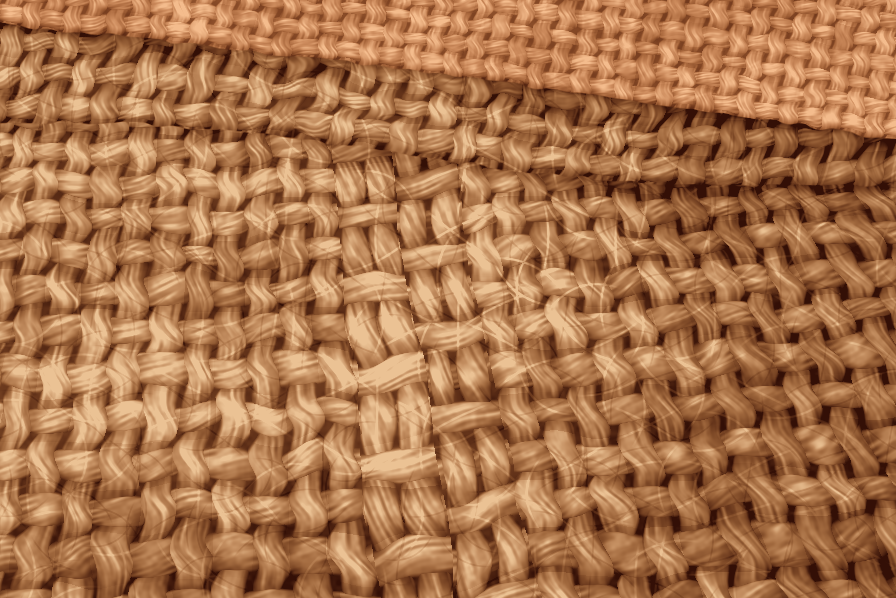
This texture is drawn by a WebGL 1 fragment shader. Its source:

```glsl
precision highp float;
uniform vec2 u_resolution;

const float PI = 3.14159265;
const float ROW_DENSITY = 23.0;
const float ROW_PHASE = 1.36;
const float FLAP_PITCH = 0.036;
const vec2 ROLL_PITCH = vec2(0.049, 0.055);
const float SEAM_TILT = 0.28;
const float WARP_HALF = 0.43;
const float WEFT_HALF = 0.33;
const float WOBBLE = 0.42;
const float FIBRE_DEPTH = 0.40;
const float HAIR_GRID = 7.0;
const vec3 GAP = vec3(0.20, 0.06, 0.025);
const vec3 UMBER = vec3(0.39, 0.20, 0.10);
const vec3 BROWN = vec3(0.51, 0.30, 0.16);
const vec3 JUTE = vec3(0.64, 0.42, 0.25);
const vec3 STRAW = vec3(0.77, 0.56, 0.38);
const vec3 CREAM = vec3(0.92, 0.76, 0.58);
const vec3 FLAP_TINT = vec3(1.04, 0.97, 0.95);

float hash(vec2 p) {
  return fract(sin(dot(p, vec2(127.1, 311.7))) * 43758.5453);
}

float noise(vec2 p) {
  vec2 i = floor(p), f = fract(p);
  f = f * f * (3.0 - 2.0 * f);
  return mix(mix(hash(i), hash(i + vec2(1.0, 0.0)), f.x),
             mix(hash(i + vec2(0.0, 1.0)), hash(i + 1.0), f.x), f.y);
}

vec3 ramp(float t) {
  t = clamp(t, 0.0, 1.0) * 5.0;
  vec3 c = mix(GAP, UMBER, clamp(t, 0.0, 1.0));
  c = mix(c, BROWN, clamp(t - 1.0, 0.0, 1.0));
  c = mix(c, JUTE, clamp(t - 2.0, 0.0, 1.0));
  c = mix(c, STRAW, clamp(t - 3.0, 0.0, 1.0));
  return mix(c, CREAM, clamp(t - 4.0, 0.0, 1.0));
}

// Tone of a plain weave with unit cells; pair splits each warp in two
float weave(vec2 p, float pair) {
  vec2 id = floor(p), f = fract(p) - 0.5;
  float parity = 1.0 - 2.0 * mod(id.x + id.y, 2.0);
  vec2 lift = parity * vec2(cos(PI * f.y), -cos(PI * f.x));
  float across = f.x - 0.09 * sin(2.0 * PI * f.y) * (1.0 - pair);
  across = mix(across, fract(2.0 * f.x) - 0.5, pair);
  float warpVary = 0.08 * (hash(vec2(id.x, 3.0)) - 0.5);
  float weftVary = 0.14 * (hash(vec2(7.0, id.y)) - 0.5);
  vec2 d = vec2(across / (WARP_HALF + warpVary + 0.07 * lift.x),
                f.y / (WEFT_HALF + weftVary + 0.05 * lift.y));
  vec2 body = sqrt(max(vec2(0.0), 1.0 - d * d));
  vec2 cover = 1.0 - smoothstep(0.82, 1.08, abs(d));
  vec2 height = 0.6 * body + 0.55 * lift - 2.0 * (1.0 - cover);

  // Twisted fibres run at a slant along each yarn
  vec2 fibre = vec2(noise(vec2(across * 11.0 - p.y * 4.0 + id.x * 17.0, p.y * 2.0)),
                    noise(vec2(p.x * 2.0, f.y * 13.0 + p.x * 3.5 + id.y * 19.0)));
  vec2 tone = 0.16 + 0.38 * body + 0.20 * lift
            - vec2(0.08, 0.13) * d + FIBRE_DEPTH * (fibre - 0.5);
  tone += 0.16 * (hash(id + 5.0) - 0.5);
  tone *= cover;
  return mix(tone.y, tone.x, smoothstep(-0.14, 0.14, height.x - height.y));
}

// Loose curved hairs, one per cell in each turned layer
float hairs(vec2 p) {
  float sum = 0.0;
  for (int k = 0; k < 6; k++) {
    float layer = float(k), a = layer * 1.1 + 0.3;
    vec2 q = mat2(cos(a), sin(a), -sin(a), cos(a)) * p * HAIR_GRID + layer * 3.7;
    vec2 id = floor(q), f = fract(q) - 0.5;
    float r = hash(id + layer);
    float bend = hash(id + layer + 9.0) - 0.5;
    float dist = abs(f.y + (r - 0.5) * 0.5 + bend * (1.8 * f.x * f.x - 0.2));
    float line = 1.0 - smoothstep(0.004, 0.022, dist);
    sum += line * (1.0 - smoothstep(0.25, 0.48, abs(f.x))) * step(0.4, r);
  }
  return min(sum, 1.0);
}

void main() {
  vec2 p = gl_FragCoord.xy / u_resolution.y;
  p.y = 1.0 - p.y;
  float edge = 1.0 / u_resolution.y;
  vec2 wobble = WOBBLE * (vec2(noise(p * 13.0), noise(p * 13.0 + 40.0)) - 0.5);
  float ragged = 0.008 * (noise(p * 38.0) - 0.5);
  float flapEdge = 0.04 + 0.10 * p.x + 0.02 * p.x * p.x + ragged;
  float rollEdge = 0.205 + 0.105 * smoothstep(0.15, 1.2, p.x) + ragged;

  // Main cloth, spreading toward the viewer, with a paired seam
  float u = (p.x - 0.66 - 0.15 * (p.y - 0.3)) / (0.043 + 0.025 * p.y);
  u += wobble.x * 0.8;
  float seam = step(abs(u), 2.0);
  vec2 grid = vec2(mix(u - sign(u), u * 0.5, seam), 0.0);
  float arch = 0.05 * max(p.x - 0.8, 0.0);
  grid.y = ROW_DENSITY * log(1.0 + p.y + arch) + ROW_PHASE + wobble.y;
  grid.y += SEAM_TILT * (fract(grid.x) - 0.5) * seam;
  float tone = weave(grid, seam) + 0.05;
  float below = max(p.y - rollEdge, 0.0);
  tone -= (0.18 + 0.22 * smoothstep(0.2, 1.0, p.x)) * exp(-below / 0.022);

  // Rolled hem
  vec2 rollGrid = vec2(p.x + 0.3 * (p.y - rollEdge), p.y - rollEdge) / ROLL_PITCH;
  float rollTone = weave(rollGrid + wobble + vec2(0.0, 20.0), 0.0) + 0.02;
  rollTone -= 0.48 * exp(-max(p.y - flapEdge, 0.0) / 0.017);
  rollTone -= 0.20 * smoothstep(-0.022, 0.0, p.y - rollEdge);
  float roll = 1.0 - smoothstep(-edge, edge, p.y - rollEdge);
  tone = mix(tone, rollTone, roll);

  // Finer, smoother top flap
  vec2 flapGrid = vec2(p.x + 0.15 * p.y, p.y - flapEdge) / FLAP_PITCH;
  float flapTone = 0.22 + 0.72 * weave(flapGrid + wobble * 0.7 + vec2(0.0, 30.0), 0.0);
  flapTone -= 0.18 * smoothstep(-0.014, 0.0, p.y - flapEdge);
  float flap = 1.0 - smoothstep(-edge, edge, p.y - flapEdge);
  tone = mix(tone, flapTone, flap);

  // Stray hairs, patches of wear and uneven light
  float fuzz = 0.10 + 0.20 * exp(-5.0 * length(p - vec2(0.85, 0.45)));
  tone += fuzz * hairs(p) * (1.0 - 0.7 * flap);
  tone -= 0.09 * hairs(p * 1.3 + 4.0) * (1.0 - flap);
  tone += 0.16 * (noise(p * 6.0 + 11.0) - 0.5) + 0.12 * (noise(p * 120.0) - 0.5);
  tone += 0.13 - 0.20 * smoothstep(0.7, 1.5, p.x) * (1.0 - flap);
  tone -= 0.12 * smoothstep(0.75, 1.0, p.y);

  vec3 color = ramp(tone) * mix(vec3(1.0), FLAP_TINT, flap);
  gl_FragColor = vec4(color, 1.0);
}
```
